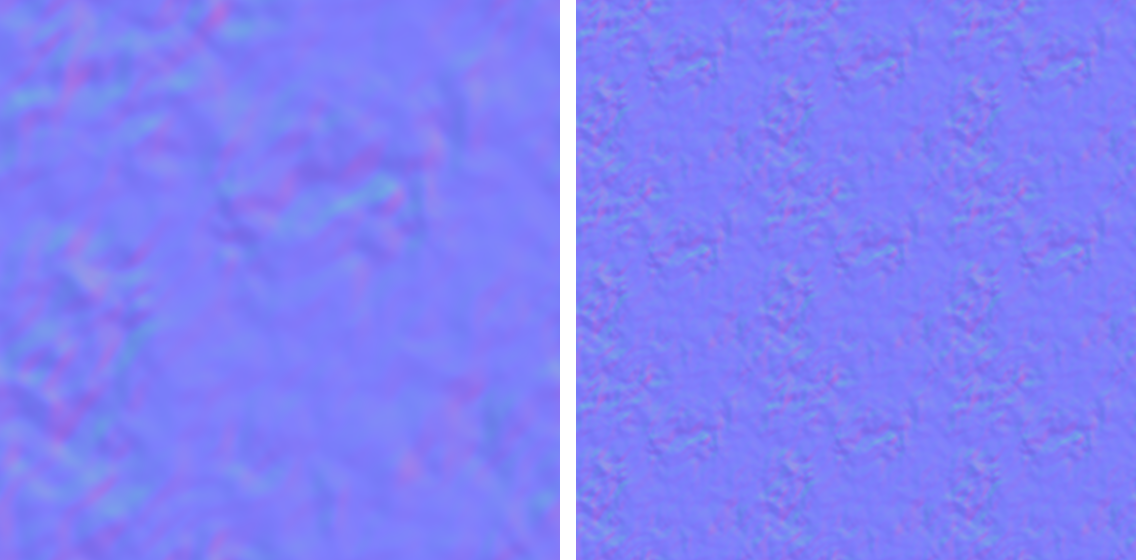
Left, the tile; right, the same tile 3 across and 3 down.
This texture map is drawn by a three.js fragment shader. Its source:

```glsl
// Tangent-space normal map of softly worn rock with slanting grain, tiling in both directions.
varying vec2 vUv;

const vec2 FLAT_TONE = vec2(0.497, 0.496);      // red and green of a level surface
const vec2 SLOPE_STRENGTH = vec2(0.062, 0.069); // tilt to red and green
const float TILT_SKEW = 2.5;                    // favours rare bright tilts
const float BLUE_TOP = 0.999;
const float BLUE_SLOPE_LOSS = 0.6;
const float BLUE_ROUGH_LOSS = 0.011;
const float SAMPLE_REACH = 0.006;               // half width of the slope sample
const float WARP = 0.025;
const float CALM = 0.55;                        // relief in smooth areas
const float RUGGED = 1.9;                       // relief in rough areas

// Cells along and across the grain, and rise of the grain per unit across
const vec3 SWELL = vec3(4.0, 5.0, 1.0);
const vec3 RIDGE = vec3(5.0, 6.0, 2.0);
const vec3 CREASE = vec3(5.0, 7.0, 1.0);
const vec3 CHIP = vec3(12.0, 15.0, 1.0);
const vec3 GRIT = vec3(11.0, 14.0, 2.0);
const vec4 STEEPNESS = vec4(0.25, 0.42, 0.45, 0.17); // swell, ridge, chip, grit
const float CREASE_STEEPNESS = 0.28;
const float CREASE_ROUNDING = 0.006;

// Unit gradient with a random direction
vec2 randomGradient(vec2 cell, float seed) {
  vec3 q = fract(vec3(cell.xyx + seed * 7.31) * vec3(0.1031, 0.1030, 0.0973));
  q += dot(q, q.yzx + 33.33);
  float angle = 6.28318 * fract((q.x + q.y) * q.z);
  return vec2(cos(angle), sin(angle));
}

// Maps equivalent cells of the slanted lattice onto one, so the unit square tiles
vec2 wrapCell(vec2 cell, vec3 grain) {
  float turns = floor((cell.x + 0.5) / grain.x);
  cell.x -= turns * grain.x;
  float period = grain.y * (1.0 + grain.z * grain.z);
  cell.y = mod(cell.y + turns * grain.y * grain.z + 0.5, period) - 0.5;
  return floor(cell + 0.5);
}

float corner(vec2 cell, vec2 offset, vec2 local, vec3 grain, float seed) {
  return dot(randomGradient(wrapCell(cell + offset, grain), seed), local - offset);
}

// Gradient noise on a lattice turned along the grain
float grainNoise(vec2 p, vec3 grain, float seed) {
  vec2 q = vec2(p.x + grain.z * p.y, p.y - grain.z * p.x) * grain.xy;
  vec2 cell = floor(q);
  vec2 f = q - cell;
  vec2 s = f * f * f * (f * (f * 6.0 - 15.0) + 10.0);
  float low = mix(corner(cell, vec2(0.0, 0.0), f, grain, seed),
                  corner(cell, vec2(1.0, 0.0), f, grain, seed), s.x);
  float high = mix(corner(cell, vec2(0.0, 1.0), f, grain, seed),
                   corner(cell, vec2(1.0, 1.0), f, grain, seed), s.x);
  return mix(low, high, s.y);
}

// Height that gives a layer of this grain a unit slope
float unitHeight(vec3 grain) {
  return 1.0 / (grain.y * sqrt(1.0 + grain.z * grain.z));
}

float layer(vec2 p, vec3 grain, float seed) {
  return grainNoise(p, grain, seed) * unitHeight(grain);
}

float rockHeight(vec2 p) {
  float fold = grainNoise(p, CREASE, 9.0);
  float crease = sqrt(fold * fold + CREASE_ROUNDING) * unitHeight(CREASE);
  return STEEPNESS.x * layer(p, SWELL, 1.0) + STEEPNESS.y * layer(p, RIDGE, 2.0)
       + STEEPNESS.z * layer(p, CHIP, 3.0) + STEEPNESS.w * layer(p, GRIT, 4.0)
       + CREASE_STEEPNESS * crease;
}

void main() {
  // Bend the grain slightly so that it wanders
  vec3 broad = vec3(4.0, 4.0, 1.0);
  vec2 p = vUv + WARP * vec2(grainNoise(vUv, broad, 5.0), grainNoise(vUv, broad, 6.0));

  // Slope by central differences
  vec2 e = vec2(SAMPLE_REACH, 0.0);
  vec2 slope = vec2(rockHeight(p - e.xy) - rockHeight(p + e.xy),
                    rockHeight(p - e.yx) - rockHeight(p + e.yx)) / (2.0 * SAMPLE_REACH);

  // Rough and calm areas
  float patches = grainNoise(vUv, vec3(2.0, 2.0, 1.0), 7.0)
                + 0.7 * grainNoise(vUv, vec3(3.0, 3.0, 2.0), 8.0);
  float roughness = mix(CALM, RUGGED, smoothstep(-0.3, 0.55, patches));

  // Encode the tilt as colour
  vec2 tilt = slope * SLOPE_STRENGTH * roughness;
  float blue = BLUE_TOP - BLUE_SLOPE_LOSS * length(tilt) - BLUE_ROUGH_LOSS * roughness;
  gl_FragColor = vec4(FLAT_TONE + tilt + TILT_SKEW * tilt * tilt, blue, 1.0);
}
```
